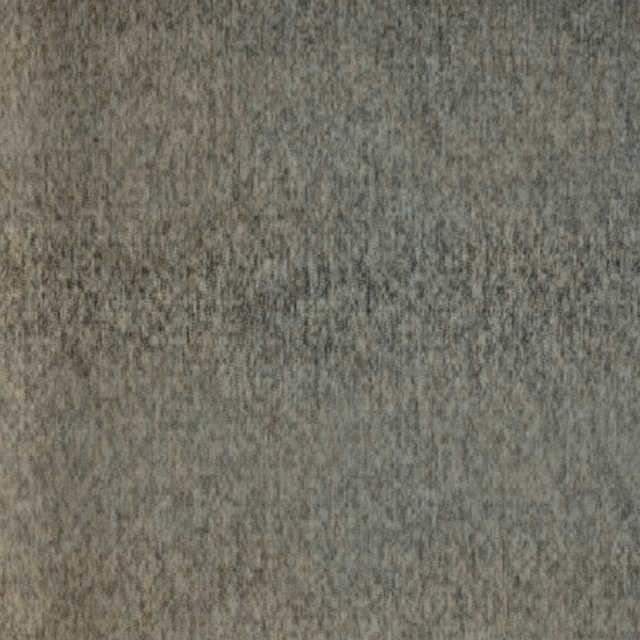
A WebGL 2 fragment shader for this texture:

```glsl
#version 300 es
precision highp float;
// Grey-brown woven cloth with a short vertical grain.
// Stretched value noise at several scales forms the flecks and threads;
// broad soft bands vary the light, the fleck contrast and the warmth.

uniform vec2 u_resolution;
out vec4 fragColor;

float hash(vec2 p) {
    return fract(sin(dot(p, vec2(127.1, 311.7))) * 43758.5453);
}

// Smooth value noise, centred on zero (-0.5 to 0.5).
float noise(vec2 p) {
    vec2 cell = floor(p);
    vec2 f = fract(p);
    vec2 w = f * f * (3.0 - 2.0 * f);
    float low = mix(hash(cell), hash(cell + vec2(1.0, 0.0)), w.x);
    float high = mix(hash(cell + vec2(0.0, 1.0)), hash(cell + 1.0), w.x);
    return mix(low, high, w.y) - 0.5;
}

// Soft bump around a centre line.
float band(float x, float centre, float width) {
    float d = (x - centre) / width;
    return exp(-d * d);
}

// Flecks, threads and fine speckle, all longer than they are wide.
float grain(vec2 uv) {
    vec2 bent = uv + 0.003 * vec2(noise(uv * 45.0), noise(uv * 38.0 + 17.0));
    float clump = noise(bent * vec2(105.0, 58.0) + 3.7);
    float fleck = noise(bent * vec2(190.0, 98.0) + 41.3);
    float fibre = noise(bent * vec2(310.0, 165.0) + 83.1);
    float thread = noise(uv * vec2(270.0, 26.0) + 129.6);
    float speckle = noise(uv * vec2(430.0, 360.0) + 211.9);
    float sum = 0.075 * clump + 0.14 * fleck + 0.11 * fibre;
    sum += 0.075 * thread + 0.08 * speckle;
    // Dark flecks reach a little deeper than light ones.
    return sum - 0.9 * sum * sum + 0.002;
}

// Broad changes of light across the cloth.
float shading(vec2 uv) {
    float light = 0.045 * band(uv.x, 0.0, 0.06);
    light -= 0.030 * band(uv.x, 0.115, 0.055);
    light -= 0.045 * smoothstep(0.80, 1.03, uv.y);
    light -= 0.024 * band(uv.y, 0.54, 0.09);
    light += 0.012 * band(uv.y, 0.33, 0.16);
    light += 0.014 * (1.0 - smoothstep(0.0, 0.12, uv.y));
    light -= 0.012 * smoothstep(0.8, 1.0, uv.x);
    light += 0.018 * noise(uv * vec2(7.0, 6.0) + 5.2);
    return light + 0.008;
}

// Strength of the flecks, greatest in the central band.
float contrast(vec2 uv) {
    float c = 0.98 + 0.42 * band(uv.y, 0.53, 0.11);
    c += 0.12 * smoothstep(0.75, 1.0, uv.y);
    c -= 0.14 * band(uv.y, 0.28, 0.13);
    return c + 0.3 * noise(uv * vec2(16.0, 11.0) + 9.4);
}

// Base colour, warm at the left and cooler towards the right.
vec3 clothColour(vec2 uv) {
    vec3 warm = vec3(0.457, 0.428, 0.370);
    vec3 cool = vec3(0.434, 0.435, 0.397);
    float coolness = smoothstep(0.0, 0.65, uv.x);
    coolness -= 0.4 * (1.0 - smoothstep(0.0, 0.2, uv.y));
    coolness += 0.5 * noise(uv * 9.0 + 31.0);
    coolness += 0.9 * noise(uv * vec2(85.0, 48.0) + 57.0);
    return mix(warm, cool, coolness);
}

void main() {
    vec2 uv = gl_FragCoord.xy / u_resolution;
    float light = shading(uv) + grain(uv) * contrast(uv);
    vec3 colour = clothColour(uv) + light * vec3(1.0, 0.99, 0.93);
    fragColor = vec4(clamp(colour, 0.0, 1.0), 1.0);
}
```
